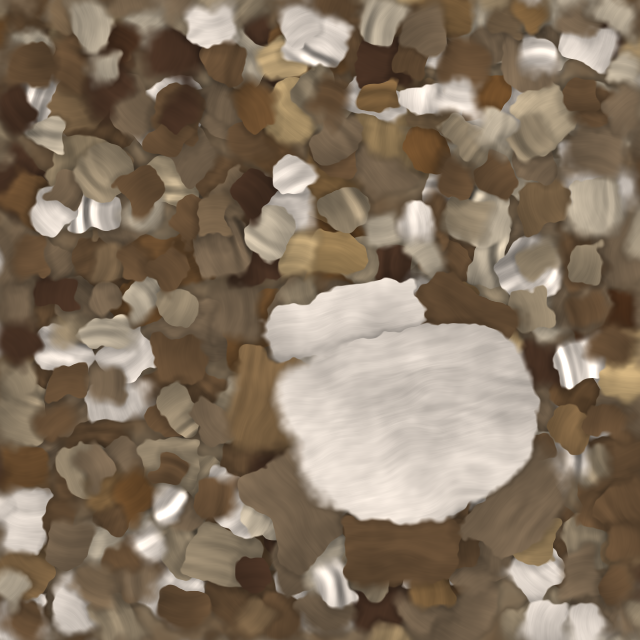
Write a WebGL 1 fragment shader that draws this texture.

```glsl
precision highp float;
// Overlapping torn flakes of brown and cream, furred and folded, around one large pale flake.
uniform vec2 u_resolution;

#define LAYERS 3
#define BASE_CELLS 9.0
#define CELL_STEP 3.5
#define HERO_POS vec2(0.635, 0.325)
#define HERO_HALF vec2(0.185, 0.135)
#define RING_RADIUS vec2(0.22, 0.19)
#define FOLD_DEPTH 0.62
#define FUR_DEPTH 0.10
#define SHARP_EDGE 0.0016
#define SOFT_EDGE 0.013
#define SHADOW 0.16

float hash(vec2 p) {
  vec3 q = fract(vec3(p.xyx) * 0.1031);
  q += dot(q, q.yzx + 33.33);
  return fract((q.x + q.y) * q.z);
}

float noise(vec2 p) {
  vec2 i = floor(p), f = fract(p);
  f = f * f * (3.0 - 2.0 * f);
  return mix(mix(hash(i), hash(i + vec2(1.0, 0.0)), f.x),
             mix(hash(i + vec2(0.0, 1.0)), hash(i + vec2(1.0, 1.0)), f.x), f.y);
}

float fbm(vec2 p) {
  return 0.55 * noise(p) + 0.3 * noise(p * 2.1 + 7.3) + 0.15 * noise(p * 4.3 + 3.1);
}

vec2 rotate(vec2 p, float a) {
  float c = cos(a), s = sin(a);
  return vec2(c * p.x + s * p.y, c * p.y - s * p.x);
}

// Tone 0..1 chooses a colour, spaced by its share of the area.
vec3 palette(float tone) {
  if (tone < 0.07) return vec3(0.26, 0.18, 0.13);
  if (tone < 0.31) return vec3(0.38, 0.29, 0.20);
  if (tone < 0.58) return vec3(0.44, 0.37, 0.29);
  if (tone < 0.72) return vec3(0.55, 0.49, 0.40);
  if (tone < 0.88) return vec3(0.69, 0.64, 0.56);
  return vec3(0.84, 0.80, 0.76);
}

// Height of curved pleats running along x.
float pleats(vec2 p, vec2 seed) {
  float bend = 0.035 * noise(p * 14.0 + seed) + 1.6 * p.x * p.x;
  return noise(vec2(p.x * 11.0, (p.y + bend) * 62.0) + seed);
}

// Surface of a flake: slow shading, fine fur and embossed pleats.
vec3 surface(vec2 p, vec2 unitPos, vec2 seed, float tone, float fold) {
  vec3 col = palette(tone);
  float turn = 6.2832 * hash(seed + 4.7);
  float slope = dot(unitPos, vec2(cos(turn), sin(turn)));
  float fur = fbm(vec2(p.x * 22.0, (p.y + 0.02 * noise(p * 18.0)) * 190.0) + seed);
  float cloud = fbm(p * 17.0 + seed) - 0.5;
  float relief = pleats(p + vec2(0.001, 0.0045), seed) - pleats(p, seed);
  float light = 1.0 + 0.10 * slope + 0.28 * cloud + FUR_DEPTH * (fur - 0.5);
  light += fold * FOLD_DEPTH * clamp(relief * 1.9, -0.8, 0.55);
  vec3 ochre = vec3(1.08, 0.98, 0.78);
  col *= mix(vec3(1.0), ochre, smoothstep(0.72, 1.0, hash(seed + 9.1)) * step(tone, 0.88));
  return col * light;
}

// Lays one ragged, rounded flake over the colour below it.
void layFlake(inout vec3 col, vec2 uv, vec2 centre, vec2 halfSize, float angle,
              vec2 seed, float tone, float fold) {
  vec2 p = rotate(uv - centre, angle);
  vec2 unitPos = p / halfSize;
  vec2 sq = unitPos * unitPos;
  float size = min(halfSize.x, halfSize.y);
  float d = (sqrt(sqrt(dot(sq, sq))) - 1.0) * size;
  if (d > size * 0.4 + 0.025) return;
  d += (noise(p * 0.9 / size + seed) - 0.5) * size * 0.55;
  d += (noise(uv * 48.0 + seed) - 0.5) * 0.011 + (noise(uv * 120.0 + seed) - 0.5) * 0.004;
  vec2 border = min(uv, 1.0 - uv);
  float rim = 1.0 - smoothstep(0.0, 0.07, min(border.x, border.y));
  float blur = max(smoothstep(0.5, 0.85, noise(uv * 8.0 + seed)), rim);
  float width = mix(SHARP_EDGE, SOFT_EDGE, blur);
  col *= 1.0 - SHADOW * (1.0 - smoothstep(0.0, 0.014, d));
  float cover = 1.0 - smoothstep(-width, width, d);
  if (cover > 0.0)
    col = mix(col, surface(p, unitPos, seed, tone, fold * (1.0 - 0.7 * rim)), cover);
}

void main() {
  vec2 uv = gl_FragCoord.xy / u_resolution;
  vec3 col = mix(vec3(0.38, 0.29, 0.20), vec3(0.55, 0.49, 0.40), fbm(uv * 14.0));

  // Scattered flakes, finer in each layer.
  for (int layer = 0; layer < LAYERS; layer++) {
    float level = float(layer);
    float cells = BASE_CELLS + CELL_STEP * level;
    for (int k = 0; k < 9; k++) {
      float n = float(k);
      vec2 cell = floor(uv * cells) + vec2(mod(n, 3.0), floor(n / 3.0)) - 1.0;
      vec2 seed = cell + 20.0 + 37.0 * level;
      if (hash(seed + 0.5) < 0.24 * level) continue;
      vec2 jitter = vec2(hash(seed + 1.3), hash(seed + 2.9)) - 0.5;
      vec2 halfSize = mix(vec2(0.36), vec2(0.62), vec2(hash(seed + 5.1), hash(seed + 6.7)));
      float tone = hash(seed + 8.3);
      float fold = hash(seed + 3.7) * mix(0.35, 1.25, smoothstep(0.4, 0.8, tone));
      layFlake(col, uv, (cell + 0.5 + 0.5 * jitter) / cells, halfSize / cells,
               6.2832 * hash(seed + 7.9), seed, tone, fold);
    }
  }

  // Medium flakes ringing the large one; the third is pale.
  for (int k = 1; k < 7; k++) {
    float n = float(k);
    float a = 0.2 + n * 0.898;
    float pale = 1.0 - step(0.5, abs(n - 2.0));
    vec2 seed = vec2(n * 5.0 + 3.0, 61.0);
    vec2 halfSize = mix(vec2(0.085, 0.055), vec2(0.115, 0.055), pale);
    float tone = mix(0.12 + 0.42 * hash(seed), 0.95, pale);
    layFlake(col, uv, HERO_POS + RING_RADIUS * vec2(cos(a), sin(a)), halfSize,
             mix(a + 1.57, 0.2, pale), seed, tone, 0.2 * (1.0 - pale));
  }
  layFlake(col, uv, HERO_POS, HERO_HALF, 0.25, vec2(83.0, 29.0), 0.95, 0.12);

  gl_FragColor = vec4(clamp(col, 0.0, 1.0), 1.0);
}
```
